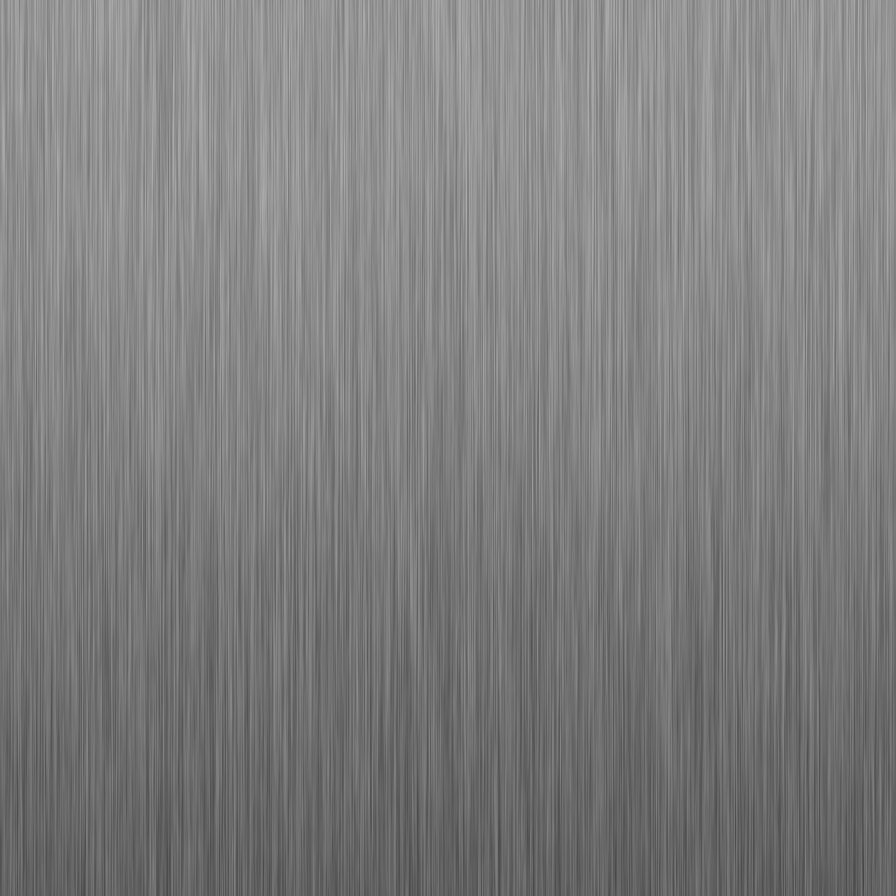
Reproduce this texture procedurally as a Shadertoy shader.

```glsl
#define DARK_STEEL 0.360
#define LIGHT_STEEL 0.582
#define LONG_CONTRAST 0.140
#define MEDIUM_CONTRAST 0.080
#define SHORT_CONTRAST 0.045
#define LONG_SCALE vec2(910.0, 5.5)
#define MEDIUM_SCALE vec2(830.0, 13.0)
#define SHORT_SCALE vec2(870.0, 40.0)

// Integer hash of a cell, from 0 to 1
float hash(ivec2 cell, int seed) {
    uint h = uint(cell.x) * 374761393u + uint(cell.y) * 668265263u + uint(seed) * 2246822519u;
    h = (h ^ (h >> 15)) * 2246822519u;
    h = (h ^ (h >> 13)) * 3266489917u;
    h ^= h >> 16;
    return float(h & 65535u) / 65535.0;
}

// Smooth noise along one column, shifted by a random phase
float columnNoise(int column, float y, int seed) {
    y += 16.0 * hash(ivec2(column, -7), seed);
    int row = int(floor(y));
    float blend = smoothstep(0.0, 1.0, fract(y));
    return mix(hash(ivec2(column, row), seed), hash(ivec2(column, row + 1), seed), blend);
}

// Brushed streaks centred on zero, with narrow blends between columns
float streaks(vec2 p, int seed) {
    int column = int(floor(p.x));
    float blend = smoothstep(0.15, 0.85, fract(p.x));
    return mix(columnNoise(column, p.y, seed), columnNoise(column + 1, p.y, seed), blend) - 0.5;
}

void mainImage(out vec4 fragColor, in vec2 fragCoord) {
    vec2 uv = fragCoord / iResolution.y;

    // Soft vertical sheen, bright at the top
    float steel = mix(DARK_STEEL, LIGHT_STEEL, smoothstep(-0.25, 1.0, uv.y));

    // Hairline brush marks of several lengths
    steel += LONG_CONTRAST * streaks(uv * LONG_SCALE, 1);
    steel += MEDIUM_CONTRAST * streaks(uv * MEDIUM_SCALE, 2);
    steel += SHORT_CONTRAST * streaks(uv * SHORT_SCALE, 3);

    fragColor = vec4(vec3(clamp(steel, 0.0, 1.0)), 1.0);
}
```
